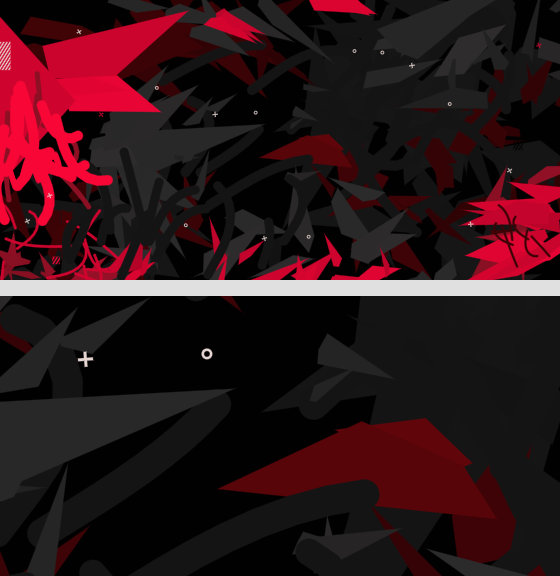
Top, the full canvas; bottom, a detail of the centre.
This background is drawn by a Shadertoy shader. Its source:

```glsl
const float PI = 3.14159;
const vec3 BLACK = vec3(.006, .005, .006);
const vec3 CHARCOAL = vec3(.082, .08, .082);
const vec3 GREY = vec3(.165, .16, .162);
const vec3 MAROON = vec3(.23, .012, .022);
const vec3 WINE = vec3(.55, .06, .14);
const vec3 CRIMSON = vec3(.81, .015, .18);
const vec3 HOT = vec3(.97, .025, .21);
const vec3 CREAM = vec3(.9, .84, .82);
const float TINT_RANGE = .14;              // brightness variation per shard
const vec2 SHARD_WIDTH = vec2(.06, .24);   // half-widths relative to length
const int STROKE_STEPS = 9;
const float MARK_SIZE = .009;

vec2 p;             // point in canvas heights
vec3 col = BLACK;   // colour painted so far
float seed = 0.;    // advances with every layer

vec4 hash4(float n) {
    vec4 v = fract(n * vec4(.1031, .103, .0973, .1099));
    v += dot(v, v.wzxy + 33.33);
    return fract((v.xxyz + v.yzzw) * v.zywx);
}

vec2 polar(float a) { return vec2(cos(a), sin(a)); }

vec2 align(vec2 q, vec2 dir) { return vec2(dot(q, dir), dir.x * q.y - dir.y * q.x); }

void paint(float d, vec3 ink) {
    col = mix(col, ink, clamp(.5 - d * iResolution.y * .8, 0., 1.));
}

float segment(vec2 a, vec2 b) {
    vec2 e = b - a;
    return length(p - a - e * clamp(dot(p - a, e) / dot(e, e), 0., 1.));
}

// Kite with its tail at 0, its tip at x = 1 and a barb (along, out) on each side
float shard(vec2 q, vec2 upper, vec2 lower) {
    vec2 b = q.y > 0. ? upper : lower;
    float y = abs(q.y);
    float tail = (b.x * y - q.x * b.y) / length(b);
    float tip = ((1. - b.x) * y - (1. - q.x) * b.y) / length(vec2(1. - b.x, b.y));
    return max(tail, tip);
}

// Scattered kites; area holds centre and half-extent
void shards(int n, vec4 area, float heading, float fan, float size, vec3 ink) {
    seed++;
    for (int i = 0; i < n; i++) {
        vec4 r = hash4(seed * 61.7 + float(i)), s = hash4(seed * 83.3 + float(i) + .5);
        float len = size * (.55 + .8 * r.w);
        vec2 q = (p - area.xy - area.zw * (r.xy * 2. - 1.)) / len;
        if (dot(q, q) > 1.2) continue;
        float turn = (float(i) + r.z) / float(n) * 2. - 1.;
        q = align(q, polar(heading + fan * turn));
        vec2 along = mix(vec2(-.12), vec2(.5), s.xy);
        vec2 wide = mix(SHARD_WIDTH.xx, SHARD_WIDTH.yy, s.zw);
        float d = shard(q, vec2(along.x, wide.x), vec2(along.y, wide.y)) * len;
        paint(d, ink * (1. + TINT_RANGE * (s.x + s.w - 1.)));
    }
}

// Marker strokes whose heading turns steadily along the way
void strokes(int n, vec4 area, float heading, float fan, float size, float radius, vec3 ink) {
    seed++;
    for (int i = 0; i < n; i++) {
        vec4 r = hash4(seed * 47.9 + float(i)), s = hash4(seed * 29.3 + float(i) + .5);
        float len = size * (.6 + .8 * r.w);
        vec2 a = area.xy + area.zw * (r.xy * 2. - 1.);
        if (distance(p, a) > len + 2. * radius) continue;
        float angle = heading + fan * (r.z * 2. - 1.), d = 9.;
        for (int k = 0; k < STROKE_STEPS; k++) {
            vec2 b = a + polar(angle) * len / float(STROKE_STEPS);
            d = min(d, segment(a, b));
            a = b;
            angle += (s.x - .5) * .14 * float(k);
        }
        paint(d - radius, ink);
    }
}

void hatch(vec2 centre, vec2 extent, vec3 ink) {
    vec2 q = abs(p - centre) - extent;
    float stripe = (abs(fract((p.x * 1.6 - p.y) * 55.) - .5) - .24) / 104.;
    paint(max(max(q.x, q.y), stripe), ink);
}

// Small crosses and rings
void marks(int n) {
    for (int i = 0; i < n; i++) {
        vec4 r = hash4(float(i) * 3.7 + 211.);
        vec2 q = p - vec2((float(i) + r.x) * 2. / float(n), .12 + .84 * r.y);
        float ring = abs(length(q) - MARK_SIZE * .55) - MARK_SIZE * .17;
        q = abs(align(q, polar(r.z * .7)));
        float plus = max(min(q.x, q.y) - MARK_SIZE * .2, max(q.x, q.y) - MARK_SIZE);
        paint(r.w > .45 ? plus : ring, r.w > .85 ? CRIMSON : CREAM);
    }
}

void mainImage(out vec4 fragColor, in vec2 fragCoord) {
    p = fragCoord / iResolution.y;
    // Dim shards and marker strokes
    shards(32, vec4(1.55, .55, .45, .4), 0., PI, .45, CHARCOAL);
    shards(22, vec4(.9, .14, .9, .2), .3, PI, .32, CHARCOAL);
    shards(9, vec4(.35, .85, .35, .12), -.3, .5, .36, MAROON);
    shards(9, vec4(.85, .88, .25, .1), .4, PI, .17, MAROON * .8);
    shards(18, vec4(1.75, .45, .25, .22), .1, PI, .2, MAROON * .85);
    shards(18, vec4(.35, .15, .4, .18), .2, PI, .2, MAROON);
    shards(12, vec4(1.45, .25, .35, .12), -.2, PI, .2, MAROON);
    shards(2, vec4(1.2, .47, .03, .03), 3., .25, .22, MAROON * 1.5);
    strokes(13, vec4(.95, .48, .4, .25), .95, .5, .42, .018, CHARCOAL);
    strokes(8, vec4(1.3, .65, .4, .25), .1, 1.4, .35, .018, CHARCOAL);
    // Grey blades
    shards(11, vec4(.4, .47, .08, .06), -.4, 1.5, .36, GREY);
    shards(6, vec4(1.4, .77, .15, .1), .45, .2, .42, GREY);
    shards(6, vec4(.65, .95, .3, .06), -.45, .5, .26, GREY);
    shards(18, vec4(1.15, .14, .75, .16), 0., PI, .26, GREY);
    shards(8, vec4(1.8, .8, .2, .16), .3, PI, .24, GREY * .85);
    shards(9, vec4(.95, .55, .35, .2), .3, .7, .11, GREY * .9);
    // Red along the lower and upper edges
    shards(16, vec4(.8, .01, .6, .06), 1., 1.1, .16, CRIMSON);
    shards(10, vec4(.15, .08, .18, .09), .4, PI, .15, WINE);
    shards(3, vec4(1.16, 1.03, .08, .01), -.3, .4, .28, CRIMSON);
    shards(3, vec4(.78, .95, .05, .02), -.5, .1, .24, CRIMSON);
    strokes(12, vec4(.2, .1, .22, .1), .8, PI, .17, .005, CRIMSON);
    strokes(12, vec4(.6, .1, .55, .1), 1.4, .5, .26, .016, CHARCOAL);
    // Red mass at the lower right
    shards(6, vec4(1.85, .24, .12, .12), .1, PI, .26, WINE);
    shards(9, vec4(2., .2, .05, .11), 3.25, .4, .36, CRIMSON);
    strokes(6, vec4(1.85, .17, .1, .05), .3, PI, .12, .004, MAROON);
    // Red burst with scribbles at the left
    shards(4, vec4(.2, .7, .04, .05), .1, .65, .42, CRIMSON);
    paint((abs(p.x) / .27 + abs(p.y - .64) / .3 - 1.) * .2, CRIMSON);
    strokes(5, vec4(.1, .6, .1, .14), -.8, 1., .24, .009, WINE);
    strokes(10, vec4(.1, .6, .11, .14), -.9, .9, .28, .018, HOT);
    float wave = p.y - .36 - .25 * p.x - .035 * sin(p.x * 75.);
    float slope = .25 + 2.6 * cos(p.x * 75.);
    paint(max(abs(wave) / sqrt(1. + slope * slope) - .013, p.x - .22), HOT);
    // Fine accents
    hatch(vec2(.012, .8), vec2(.025, .05), CREAM);
    hatch(vec2(.2, .07), vec2(.013), HOT);
    hatch(vec2(1.85, .48), vec2(.016), BLACK);
    marks(17);
    fragColor = vec4(col, 1.);
}
```
